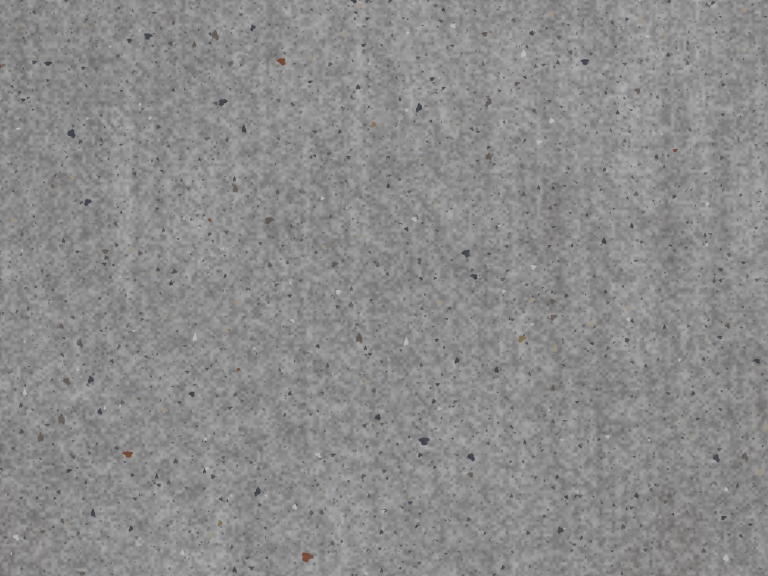
Write a Shadertoy shader that draws this texture.

```glsl
const vec3 SLATE = vec3(0.25, 0.26, 0.29);
const vec3 UMBER = vec3(0.39, 0.36, 0.34);
const vec3 RUST  = vec3(0.46, 0.27, 0.19);
const vec3 OCHRE = vec3(0.51, 0.44, 0.32);
const vec3 TAN   = vec3(0.62, 0.58, 0.52);
const vec3 CHALK = vec3(0.76, 0.76, 0.78);
const vec3 PIT   = vec3(0.39, 0.38, 0.375);

float hash(vec2 p) {
    return fract(sin(dot(p, vec2(127.1, 311.7))) * 43758.5453);
}

float noise(vec2 p) {
    vec2 i = floor(p), f = fract(p);
    f = f * f * (3.0 - 2.0 * f);
    return mix(mix(hash(i), hash(i + vec2(1, 0)), f.x),
               mix(hash(i + vec2(0, 1)), hash(i + vec2(1, 1)), f.x), f.y);
}

float fbm(vec2 p) {
    float sum = 0.0, amp = 0.5;
    for (int i = 0; i < 4; i++) {
        sum += amp * noise(p);
        p = p * 2.03 + 17.3;
        amp *= 0.5;
    }
    return sum;
}

// Scattered irregular grains: x = coverage, y = random id of the grain
vec2 grains(vec2 p, float cells, float density, vec2 radii, float seed, float soft) {
    vec2 g = p * cells, home = floor(g), result = vec2(0.0);
    for (int y = -1; y <= 1; y++)
    for (int x = -1; x <= 1; x++) {
        vec2 cell = home + vec2(x, y);
        vec2 key = cell + seed;
        if (hash(key) > density) continue;
        vec2 q = g - cell - vec2(hash(key + 3.7), hash(key + 8.1));
        float turn = 6.2832 * hash(key + 12.9);
        float c = cos(turn), s = sin(turn);
        q = mat2(c, -s, s, c) * q;
        q.y *= 1.0 + 0.8 * hash(key + 21.3);
        float size = hash(key + 31.7);
        float r = mix(radii.x, radii.y, size * size);
        float a = atan(q.y, q.x);
        r *= 1.0 + 0.18 * sin(3.0 * a + turn * 5.0) + 0.1 * sin(5.0 * a + turn * 9.0);
        float edge = soft * cells;
        float cover = 1.0 - smoothstep(-edge, edge, length(q) - r);
        if (cover > result.x) result = vec2(cover, hash(key + 44.3));
    }
    return result;
}

// Cement paste with mottling, vertical brushing and fine sand
vec3 cement(vec2 p, float aspect) {
    float patches = fbm(p * 3.5 + 5.0) - 0.47;
    float brushing = noise(p * vec2(75.0, 3.0)) + noise(p * vec2(32.0, 1.6) + 9.0) - 1.0;
    float wear = 0.4 + 1.2 * noise(p * vec2(5.0, 3.0) + 31.0);
    float sand = 0.13 * (noise(p * 185.0) - 0.5)
               + 0.08 * (noise(p * 95.0 + 40.0) - 0.5)
               + 0.04 * (noise(p * 38.0 + 80.0) - 0.5);
    vec2 fromCentre = p - vec2(0.55 * aspect, 0.5);
    float stain = 0.09 * patches - 0.034 * brushing * wear
                + 0.035 * dot(fromCentre, fromCentre);
    return vec3(0.571, 0.569, 0.571) + sand - stain * vec3(0.94, 1.0, 1.08);
}

vec3 stoneColor(float id) {
    vec3 color = mix(SLATE, UMBER, step(0.52, id));
    color = mix(color, OCHRE, step(0.86, id));
    return mix(color, RUST, step(0.93, id));
}

void mainImage(out vec4 fragColor, in vec2 fragCoord) {
    vec2 p = fragCoord / iResolution.y;
    float soft = max(1.0 / iResolution.y, 0.0012);
    vec3 color = cement(p, iResolution.x / iResolution.y);

    // Pinholes and small dark sand
    vec2 pits = grains(p, 100.0, 0.36, vec2(0.12, 0.32), 11.0, soft);
    color = mix(color, PIT, pits.x * mix(0.35, 0.8, pits.y));
    vec2 specks = grains(p, 44.0, 0.36, vec2(0.07, 0.18), 53.0, soft);
    color = mix(color, mix(SLATE, UMBER, specks.y), specks.x * 0.85);

    // Pale chips
    vec2 chips = grains(p, 20.0, 0.3, vec2(0.04, 0.13), 97.0, soft);
    color = mix(color, mix(TAN, CHALK, step(0.6, chips.y)), chips.x * 0.8);

    // Larger coloured stones
    vec2 stones = grains(p, 15.0, 0.36, vec2(0.05, 0.13), 139.0, soft);
    vec3 stone = stoneColor(stones.y) + 0.06 * (noise(p * 150.0) - 0.5);
    color = mix(color, stone, stones.x * 0.92);

    fragColor = vec4(color, 1.0);
}
```
